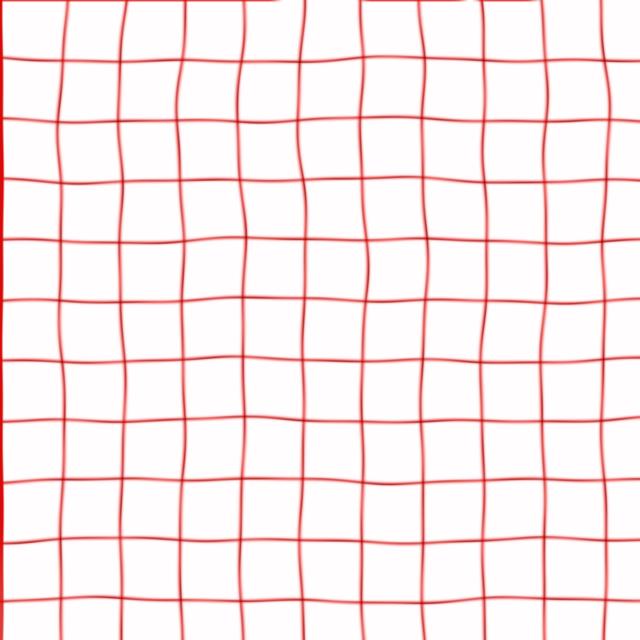
This pattern is drawn by a WebGL 1 fragment shader. Its source:

```glsl
precision highp float;

uniform vec2 u_resolution;

const vec3 PAPER = vec3(1.0, 0.994, 0.994);
const vec3 HALO_INK = vec3(0.97, 0.40, 0.40);
const vec3 CORE_INK = vec3(0.66, 0.18, 0.18);
const vec3 EDGE_INK = vec3(0.85, 0.04, 0.03);

float hash(float n) {
    return fract(sin(n * 12.9898) * 43758.5453);
}

// Layered sines: neighbouring lines bend alike, each with its own phase
float wobble(float along, float index, float seed) {
    float phase = 2.0 * hash(index + seed);
    return 0.55 * sin(along * 9.0 + index * 0.45 + seed)
         + 0.50 * sin(along * 19.0 - index * 0.35 + phase + seed)
         + 0.18 * sin(along * 41.0 + phase * 5.0);
}

float softStroke(float dist, float radius) {
    float d = dist / radius;
    return exp(-d * d);
}

// Tints the paper with the nearest hand-drawn line of one family
vec3 lineTint(float across, float along, float spacing, float amplitude,
              float haloRadius, float seed) {
    float index = floor(across / spacing + 0.5);
    float interior = step(0.5, index);
    float dist = across - index * spacing
               - amplitude * wobble(along, index, seed);

    // Ink density and core position drift along the stroke
    float drift = sin(along * 27.0 + index * 2.3 + seed);
    float density = 0.55 + 0.2 * drift
                  + 0.15 * sin(along * 63.0 + index * 4.1);
    float halo = softStroke(dist, haloRadius);
    float core = softStroke(dist - 0.0009 * drift, 0.0015);

    vec3 tint = mix(vec3(1.0), HALO_INK, 0.88 * halo * interior);
    return mix(tint, CORE_INK, density * core * interior);
}

// Solid stroke hugging a border
float edgeBand(float dist, float width) {
    return 1.0 - smoothstep(width - 0.002, width + 0.002, dist);
}

// Broken ink along the top border
float topInk(float x) {
    float reach = 1.0 - smoothstep(0.82, 0.85, x);
    float gap = 1.0 - smoothstep(0.055, 0.08, abs(x - 0.5));
    float nick = softStroke(x - 0.735, 0.014);
    return reach * (1.0 - gap) * (1.0 - nick);
}

void main() {
    vec2 uv = gl_FragCoord.xy / u_resolution;
    float fromTop = 1.0 - uv.y;

    // Columns sway more toward the top
    float sway = mix(0.0042, 0.0085, smoothstep(0.2, 0.95, uv.y));
    vec3 columns = lineTint(uv.x - 0.002, fromTop, 0.0942, sway, 0.0033, 1.3);
    vec3 rows = lineTint(fromTop, uv.x, 0.0938, 0.0048, 0.0029, 4.7);
    vec3 colour = PAPER * columns * rows;

    // Heavy left border and patchy top border
    float leftWidth = 0.0048 + 0.0008 * sin(uv.y * 11.0)
                    + 0.0004 * sin(uv.y * 37.0);
    float leftInk = mix(0.8, 1.0, smoothstep(0.02, 0.2, uv.y));
    colour = mix(colour, EDGE_INK, leftInk * edgeBand(uv.x, leftWidth));
    colour = mix(colour, EDGE_INK, 0.8 * topInk(uv.x) * edgeBand(fromTop, 0.0022));

    gl_FragColor = vec4(colour, 1.0);
}
```
